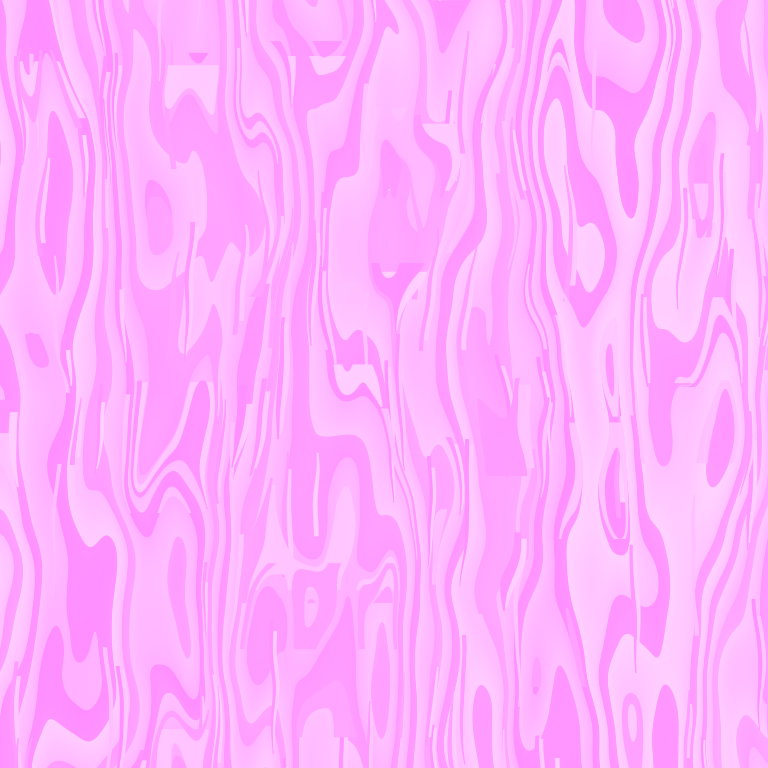
A Shadertoy shader for this texture:

```glsl
// Pink wood grain: dark and light fibres drawn as contour bands of a ramp
// bent strongly by tall, warped gradient noise, so they sway, pinch and curl.
// Thin slivers with blunt ends follow the same contours.

#define DARK_PINK   vec3(1.0, 0.55, 1.0)
#define LIGHT_PINK  vec3(1.0, 0.82, 1.0)
#define GRAIN_SCALE vec2(9.0, 2.2)
#define FIBRE_PAIRS 17.0
#define GRAIN_SWAY  3.7
#define DARK_SHARE  0.39
#define BEND        0.026
#define RIPPLE      0.009
#define SLIVER_COLS 60.0
#define SLIVER_ROWS 3.8
#define SLIVER_ODDS 0.28

vec2 hash2(vec2 p) {
    vec3 q = fract(p.xyx * vec3(0.1031, 0.1030, 0.0973));
    q += dot(q, q.yzx + 33.33);
    return fract((q.xx + q.yz) * q.zy);
}

// Gradient noise, roughly -0.7 to 0.7
float gradientNoise(vec2 p) {
    vec2 cell = floor(p), f = p - cell;
    vec2 u = f * f * f * (f * (f * 6.0 - 15.0) + 10.0);
    vec2 e = vec2(0.0, 1.0);
    float a = dot(hash2(cell) * 2.0 - 1.0, f);
    float b = dot(hash2(cell + e.yx) * 2.0 - 1.0, f - e.yx);
    float c = dot(hash2(cell + e.xy) * 2.0 - 1.0, f - e.xy);
    float d = dot(hash2(cell + e.yy) * 2.0 - 1.0, f - e.yy);
    return mix(mix(a, b, u.x), mix(c, d, u.x), u.y);
}

// Sideways sway of the fibres
vec2 warpFibres(vec2 p) {
    float bend = gradientNoise(p * vec2(5.0, 6.5) + 17.0);
    float ripple = gradientNoise(p * vec2(14.0, 12.0) + 41.0);
    return vec2(p.x + BEND * bend + RIPPLE * ripple, p.y);
}

// Field whose contours are the fibres
float fibreLevel(vec2 p) {
    vec2 g = p * GRAIN_SCALE;
    float sway = gradientNoise(g + 5.0)
               + 0.32 * gradientNoise(g * vec2(2.1, 2.6) + 63.0);
    return FIBRE_PAIRS * p.x + GRAIN_SWAY * sway + 20.0;
}

float darkTone(float pair) {
    return 0.03 + 0.32 * hash2(vec2(pair, 7.0)).x;
}

float lightTone(float pair) {
    return 0.72 + 0.3 * hash2(vec2(pair, 19.0)).y;
}

// Each unit of the field holds one dark fibre, then one fading light fibre
float fibreBands(float level) {
    float pair = floor(level), f = level - pair;
    float blur = clamp(fwidth(level), 0.001, 0.3);
    float dark = darkTone(pair) + 0.2 * f;
    float light = lightTone(pair) - 0.28 * (f - DARK_SHARE) / (1.0 - DARK_SHARE);
    float tone = mix(dark, light, smoothstep(-0.5, 0.5, (f - DARK_SHARE) / blur));
    return mix(tone, darkTone(pair + 1.0), smoothstep(1.0 - blur, 1.0, f));
}

// Soft-edged interval mask
float span(float x, float lo, float hi, float blur) {
    return smoothstep(lo - blur, lo + blur, x) * (1.0 - smoothstep(hi - blur, hi + blur, x));
}

// Paints one layer of slivers, each a dark and a light strip side by side,
// blunt at one end and narrowing towards the other
float paintSlivers(float tone, vec2 q, float layer) {
    vec2 blur = max(fwidth(q) * 0.6, 0.0005);
    float column = floor(q.x);
    q.y += 9.0 * hash2(vec2(column, 3.0 + layer)).x;
    vec2 cell = vec2(column, floor(q.y));
    vec2 f = q - cell;
    vec2 place = hash2(cell + 71.0 * (layer + 1.0));
    vec2 look = hash2(cell + 131.0 * (layer + 1.0));

    float present = step(place.x, SLIVER_ODDS);
    float low = 0.03 + 0.25 * place.y;
    float high = 0.97 - 0.3 * look.y;
    float along = clamp((f.y - low) / (high - low), 0.0, 1.0);
    along = look.x < 0.5 ? along : 1.0 - along;
    float width = mix(0.28, 0.42, look.x) * smoothstep(-0.3, 0.6, along);
    float middle = 0.5 + 0.12 * (look.y - 0.5);
    float darkStrip = span(f.x, middle - width, middle, blur.x)
                    * span(f.y, low, high, blur.y);
    float lightStrip = span(f.x, middle, middle + width, blur.x)
                     * span(f.y, low + 0.1 * look.x, high - 0.12 * place.y, blur.y);
    tone = mix(tone, 0.06 + 0.3 * look.x, darkStrip * present * step(0.3, look.y));
    return mix(tone, 0.72 + 0.25 * look.y, lightStrip * present * step(look.x, 0.8));
}

void mainImage(out vec4 fragColor, in vec2 fragCoord) {
    vec2 p = warpFibres(fragCoord / iResolution.y);
    float level = fibreLevel(p);
    float tone = fibreBands(level);
    // One layer of upright slivers, then two that follow the contours
    tone = paintSlivers(tone, p * vec2(SLIVER_COLS, SLIVER_ROWS), 0.0);
    tone = paintSlivers(tone, vec2(level * 1.37, p.y * SLIVER_ROWS * 1.2), 1.0);
    tone = paintSlivers(tone, vec2(level * 1.73, p.y * SLIVER_ROWS * 1.5), 2.0);
    // Faint streaky shading
    tone += 0.1 * gradientNoise(p * vec2(24.0, 5.0) + 150.0);
    fragColor = vec4(mix(DARK_PINK, LIGHT_PINK, clamp(tone, 0.0, 1.0)), 1.0);
}
```
